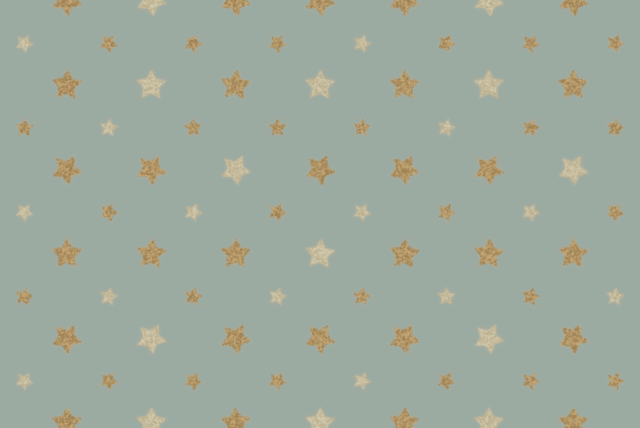
A Shadertoy shader for this pattern:

```glsl
const float PI = 3.14159265;
const float PITCH = 0.1972;          // spacing of one star lattice, in canvas heights
const vec3 SAGE = vec3(0.612, 0.670, 0.637);
const vec3 HALO = vec3(0.66, 0.67, 0.61);
const vec3 GOLD_DARK = vec3(0.62, 0.51, 0.33);
const vec3 GOLD_LIGHT = vec3(0.76, 0.65, 0.46);
const vec3 CREAM_DARK = vec3(0.73, 0.69, 0.56);
const vec3 CREAM_LIGHT = vec3(0.82, 0.78, 0.67);

// Integer hash of a lattice point, 0..1
float hash(ivec2 cell, int salt) {
    uint h = uint(cell.x) * 1597334677u ^ uint(cell.y) * 3812015801u ^ uint(salt) * 2654435769u;
    h = (h ^ (h >> 16)) * 2246822519u;
    h = (h ^ (h >> 13)) * 3266489917u;
    return float((h ^ (h >> 16)) >> 8) / 16777216.0;
}

float valueNoise(vec2 p, int salt) {
    ivec2 c = ivec2(floor(p));
    vec2 f = fract(p);
    f = f * f * (3.0 - 2.0 * f);
    float low = mix(hash(c, salt), hash(c + ivec2(1, 0), salt), f.x);
    float high = mix(hash(c + ivec2(0, 1), salt), hash(c + ivec2(1, 1), salt), f.x);
    return mix(low, high, f.y);
}

vec2 rotateClockwise(vec2 p, float angle) {
    float c = cos(angle), s = sin(angle);
    return vec2(c * p.x - s * p.y, s * p.x + c * p.y);
}

// Signed distance to a five-pointed star with slightly rounded tips
float starDistance(vec2 p, float radius, float notchRatio) {
    float rounding = 0.05 * radius;
    float tip = radius - rounding;
    float angle = mod(atan(p.x, p.y) + PI / 5.0, 2.0 * PI / 5.0) - PI / 5.0;
    vec2 q = length(p) * vec2(cos(angle), abs(sin(angle))) - vec2(tip, 0.0);
    vec2 edge = tip * notchRatio * vec2(cos(PI / 5.0), sin(PI / 5.0)) - vec2(tip, 0.0);
    float along = clamp(dot(q, edge) / dot(edge, edge), 0.0, 1.0);
    float inside = edge.x * q.y - edge.y * q.x;
    return length(q - edge * along) * (inside > 0.0 ? -1.0 : 1.0) - rounding;
}

// Two turned noise layers blend into fine, soft grain
float glitterGrain(vec2 p, int salt) {
    float coarse = valueNoise(rotateClockwise(p, 0.6) * 200.0, salt);
    float fine = valueNoise(rotateClockwise(p, -0.4) * 290.0, salt + 1);
    return smoothstep(0.1, 0.9, mix(coarse, fine, 0.5));
}

// One lattice of stars; each mask marks the cream columns of a four-row cycle
vec3 paintStars(vec3 base, vec2 p, vec2 offset, float radius, ivec4 creamMasks,
                vec2 rowTilts, float tiltSpread, float pixel, int salt) {
    vec2 grid = (p - offset) / PITCH;
    vec2 nearest = floor(grid + 0.5);
    ivec2 cell = ivec2(nearest);
    vec2 local = (grid - nearest) * PITCH;

    float tilt = (cell.y & 1) == 0 ? rowTilts.x : rowTilts.y;
    tilt += (hash(cell, salt) - 0.5) * tiltSpread;
    bool cream = ((creamMasks[cell.y & 3] >> (cell.x & 3)) & 1) == 1;

    // Grain colours the fill and slightly roughens the outline
    float grain = glitterGrain(p, salt + 1);
    float d = starDistance(rotateClockwise(local, tilt), radius, 0.54);
    float halo = 1.0 - smoothstep(0.0, 0.0075, d);
    d += (grain - 0.5) * 0.0016;
    float softness = max(0.9 * pixel, 0.0035);
    float coverage = 1.0 - smoothstep(-softness, softness, d);

    vec3 fill = cream ? mix(CREAM_DARK, CREAM_LIGHT, grain) : mix(GOLD_DARK, GOLD_LIGHT, grain);
    return mix(mix(base, HALO, 0.7 * halo), fill, coverage);
}

void mainImage(out vec4 fragColor, in vec2 fragCoord) {
    float pixel = 1.0 / iResolution.y;
    vec2 p = (fragCoord - 0.5 * iResolution.xy) * pixel;

    // Large stars, then small stars in the gaps between them
    vec3 color = paintStars(SAGE, p, vec2(0.0, 0.1035), 0.0346, ivec4(8, 5, 4, 1),
                            vec2(0.50, 0.03), 0.12, pixel, 11);
    color = paintStars(color, p, vec2(0.0980, 0.0040), 0.0200, ivec4(5, 2, 1, 10),
                       vec2(0.45, 0.12), 0.30, pixel, 29);
    fragColor = vec4(color, 1.0);
}
```
